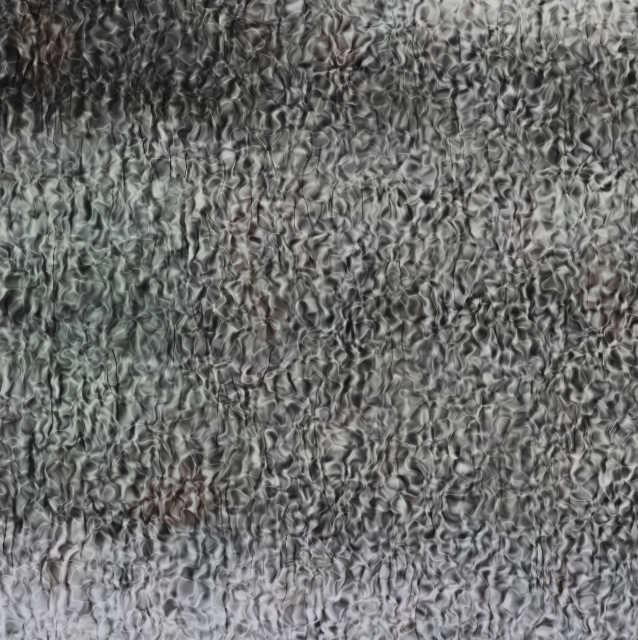
Give the GLSL for this texture, as a Shadertoy shader.

```glsl
// Crinkled metallic foil: fine upright wrinkles and flecks under broad soft reflections.

const vec2 FOLD_SCALE = vec2(74.0, 34.0);    // upright wrinkles per canvas height
const vec2 FLECK_SCALE = vec2(82.0, 66.0);   // rounder crumples
const vec2 FINE_SCALE = vec2(150.0, 112.0);  // smallest sparkle
const vec2 CREASE_SCALE = vec2(46.0, 10.0);  // long dark creases
const float LIGHT_STEP = 0.0036;             // offset used for relief shading
const float RELIEF = 0.46;
const float GRAIN = 0.40;
const float FINE = 0.36;
const float CURL = 0.16;
const float CREASE = 0.26;
const float MID_GREY = 0.44;
const float TONE_RANGE = 0.38;
const vec3 NEUTRAL = vec3(1.0, 1.0, 0.98);
const vec3 GREEN_TINT = vec3(0.95, 1.03, 0.98);
const vec3 COOL_TINT = vec3(0.99, 0.99, 1.03);
const vec3 RUST_TINT = vec3(1.10, 0.93, 0.86);

vec2 hash2(vec2 cell) {
    vec3 q = fract(cell.xyx * vec3(0.1031, 0.1030, 0.0973));
    q += dot(q, q.yzx + 33.33);
    return fract((q.xx + q.yz) * q.zy) * 2.0 - 1.0;
}

float gradientNoise(vec2 p) {
    vec2 cell = floor(p);
    vec2 f = p - cell;
    vec2 w = f * f * f * (f * (f * 6.0 - 15.0) + 10.0);
    vec2 e = vec2(1.0, 0.0);
    float low = mix(dot(hash2(cell), f),
                    dot(hash2(cell + e.xy), f - e.xy), w.x);
    float high = mix(dot(hash2(cell + e.yx), f - e.yx),
                     dot(hash2(cell + e.xx), f - e.xx), w.x);
    return mix(low, high, w.y);
}

float band(float x, float center, float width) {
    float d = (x - center) / width;
    return exp(-d * d);
}

// Foil height: upright folds at the left turn into rounder crumples at the right.
float foilHeight(vec2 p, float roundness) {
    float folds = gradientNoise(p * FOLD_SCALE + 17.0);
    float flecks = gradientNoise(p * FLECK_SCALE + 71.0);
    return mix(folds, flecks, roundness) * 1.25;
}

// Broad reflections: dark upper left, bright lower edge and upper right corner.
float reflection(vec2 uv) {
    float wave = gradientNoise(uv * vec2(3.0, 4.0) + 5.0);
    float y = uv.y + 0.05 * wave;
    float right = smoothstep(0.2, 0.9, uv.x);
    float tone = 0.45 + 0.10 * gradientNoise(uv * vec2(5.0, 9.0) + 40.0);
    tone += 0.24 * (1.0 - smoothstep(0.02, 0.19, y)) * (1.0 - 0.6 * right);
    tone -= 0.25 * smoothstep(0.77, 0.86, y) * (1.0 - smoothstep(0.0, 0.75, uv.x));
    tone += 0.24 * smoothstep(0.89, 1.0, y) * right;
    tone -= 0.08 * band(y, 0.85, 0.06);
    tone += 0.08 * band(y, 0.67, 0.07) * (0.5 + 0.5 * right);
    tone -= 0.06 * band(y, 0.52, 0.08);
    tone -= 0.06 * band(y, 0.24, 0.06) * (1.0 - 0.7 * right);
    return tone;
}

void mainImage(out vec4 fragColor, in vec2 fragCoord) {
    vec2 uv = fragCoord / iResolution.xy;
    vec2 p = fragCoord / iResolution.y;

    // Irregular bending of the wrinkles
    vec2 bend = vec2(gradientNoise(p * vec2(14.0, 11.0)),
                     gradientNoise(p * vec2(12.0, 15.0) + 31.0));
    vec2 kink = vec2(gradientNoise(p * 48.0 + 9.0), gradientNoise(p * 48.0 + 53.0));
    vec2 q = p + 0.018 * bend + 0.011 * kink;

    // Relief lit from the upper left
    float roundness = 0.25 + 0.5 * smoothstep(0.1, 0.8, uv.x + 0.6 * bend.y);
    vec2 toLight = LIGHT_STEP * vec2(-1.0, 0.55);
    float height = foilHeight(q, roundness);
    float slope = foilHeight(q - toLight, roundness) - foilHeight(q + toLight, roundness);

    // Bright curled edges and fine sparkle
    float sparkle = gradientNoise(q * FINE_SCALE + 23.0);
    float contour = abs(gradientNoise(q * vec2(58.0, 44.0) + 90.0));
    float curl = 1.0 - smoothstep(0.0, 0.11, contour);

    // Broken dark creases, strongest at the left
    float line = abs(gradientNoise((p + 0.012 * bend + 0.005 * kink) * CREASE_SCALE + 60.0));
    float gate = smoothstep(-0.05, 0.22, gradientNoise(p * vec2(30.0, 14.0) + 12.0));
    float crease = (1.0 - smoothstep(0.01, 0.075, line)) * gate * mix(1.1, 0.7, uv.x);

    float detail = RELIEF * slope + GRAIN * height + FINE * sparkle
                 + CURL * (curl - 0.25) - CREASE * crease;
    float contrast = 1.0 + 0.5 * gradientNoise(p * 7.0 + 80.0);
    float value = reflection(uv) + detail * contrast;
    value = MID_GREY + TONE_RANGE * tanh((value - MID_GREY) / TONE_RANGE);

    // Faint green, cool and rusty casts
    float green = band(uv.x, 0.14, 0.15) * band(uv.y, 0.52, 0.24);
    float cool = 1.0 - smoothstep(0.05, 0.3, uv.y);
    float rust = smoothstep(0.2, 0.42, gradientNoise(p * vec2(9.0, 7.0) + 3.0));
    vec3 tint = mix(NEUTRAL, GREEN_TINT, green);
    tint = mix(tint, COOL_TINT, cool);
    tint = mix(tint, RUST_TINT, 0.7 * rust * (1.0 - smoothstep(0.3, 0.6, value)));
    tint += 0.05 * vec3(bend.x, 0.0, bend.y);

    fragColor = vec4(clamp(value * tint, 0.0, 1.0), 1.0);
}
```
